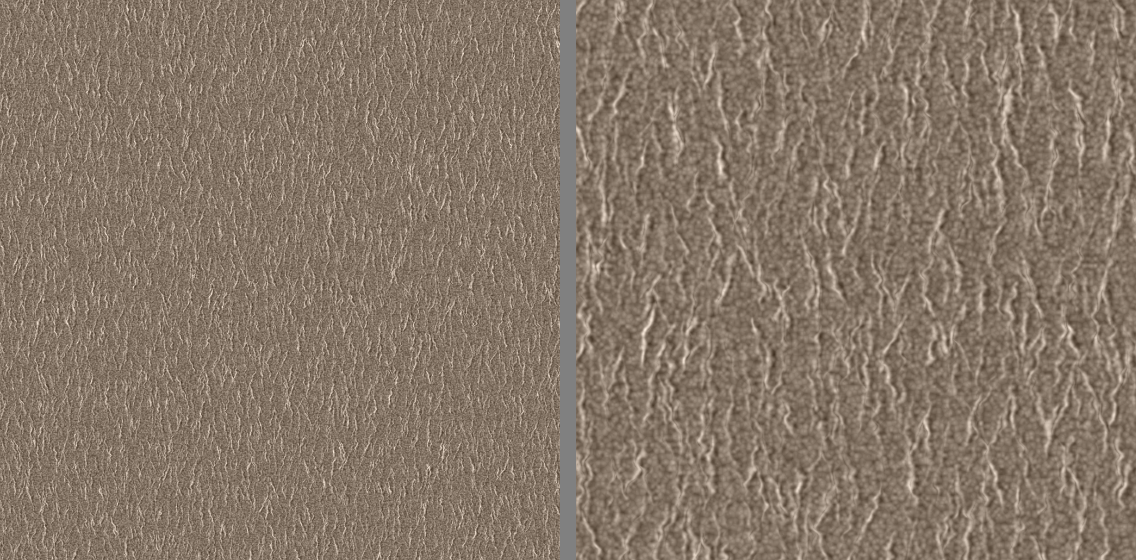
Left: the whole. Right: its middle third, enlarged.
Reproduce this texture procedurally as a three.js fragment shader.

```glsl
varying vec2 vUv;

const vec3 HIDE_COLOR = vec3(0.502, 0.441, 0.382);
const float RIDGE_WIDTH = 0.00135;
const float RIDGE_LIGHT = 0.30;
const float GROOVE_SHADE = 0.11;

vec2 hash2(vec2 p) {
  vec3 q = fract(p.xyx * vec3(0.1031, 0.1030, 0.0973));
  q += dot(q, q.yzx + 33.33);
  return fract((q.xx + q.yz) * q.zy);
}

float valueNoise(vec2 p) {
  vec2 cell = floor(p);
  vec2 f = fract(p);
  f = f * f * (3.0 - 2.0 * f);
  float low = mix(hash2(cell).x, hash2(cell + vec2(1.0, 0.0)).x, f.x);
  float high = mix(hash2(cell + vec2(0.0, 1.0)).x, hash2(cell + 1.0).x, f.x);
  return mix(low, high, f.y);
}

// Distance to the nearest scattered point, in cells
float cellular(vec2 p) {
  vec2 cell = floor(p);
  float nearest = 2.0;
  for (int j = -1; j <= 1; j++) {
    for (int i = -1; i <= 1; i++) {
      vec2 id = cell + vec2(float(i), float(j));
      nearest = min(nearest, distance(p, id + hash2(id + 7.0)));
    }
  }
  return nearest;
}

float bell(float x, float width) {
  float t = x / width;
  return exp(-t * t);
}

// One crooked, tapering crease: x is its lit ridge, y its shaded flank
vec2 crease(vec2 d, float tilt, float halfLength, float phase, float width) {
  float bend = 0.0012 * sin(d.y * 140.0 + phase)
             + 0.0006 * sin(d.y * 430.0 + phase * 2.3);
  float across = d.x - tilt * d.y - bend;
  float taper = 1.0 - smoothstep(0.35, 1.0, abs(d.y) / halfLength);
  float ridge = bell(across, width * (0.6 + 0.4 * taper));
  float flank = bell(across - 2.0 * width, width * 1.2);
  return vec2(ridge, flank) * taper;
}

// Creases scattered one per cell
vec2 creaseLayer(vec2 p, vec2 size, float seed) {
  vec2 cell = floor(p / size);
  vec2 relief = vec2(0.0);
  for (int j = -1; j <= 1; j++) {
    for (int i = -1; i <= 1; i++) {
      vec2 id = cell + vec2(float(i), float(j));
      vec2 place = mix(vec2(0.1), vec2(0.9), hash2(id + seed));
      vec2 form = hash2(id + seed + 41.3);
      vec2 look = hash2(id + seed + 87.9);
      float tilt = mix(-0.36, 0.40, form.x);
      float halfLength = mix(0.015, 0.030, form.y);
      float width = RIDGE_WIDTH * mix(0.8, 1.15, look.y);
      vec2 d = p - (id + place) * size;
      vec2 mark = crease(d, tilt, halfLength, look.x * 6.283, width);
      relief = max(relief, mark * mix(0.4, 1.0, look.y));
    }
  }
  return relief;
}

void main() {
  // Fine sideways jitter roughens every crease
  vec2 p = vUv + 2.0;
  float jitter = valueNoise(p * vec2(170.0, 230.0)) - 0.5;
  vec2 warped = p + vec2(0.0030 * jitter, 0.0);

  // Overlapping creases, the last set faint, broken up along their length
  vec2 relief = creaseLayer(warped, vec2(0.0185, 0.037), 3.0);
  relief = max(relief, creaseLayer(warped, vec2(0.0215, 0.042), 151.0));
  relief = max(relief, 0.6 * creaseLayer(warped, vec2(0.0175, 0.033), 313.0));
  float wear = mix(0.3, 1.4, valueNoise(p * vec2(260.0, 170.0) + 19.0));

  // Pebbled grain with finer specks
  float pebbles = 0.46 - cellular(p * 290.0);
  float specks = valueNoise(p * 470.0 + 5.0) - 0.5;
  float grain = 0.16 * pebbles + 0.16 * specks;

  float light = RIDGE_LIGHT * relief.x * wear;
  float shade = GROOVE_SHADE * relief.y * (1.0 - relief.x);
  gl_FragColor = vec4(HIDE_COLOR + grain + light - shade, 1.0);
}
```
